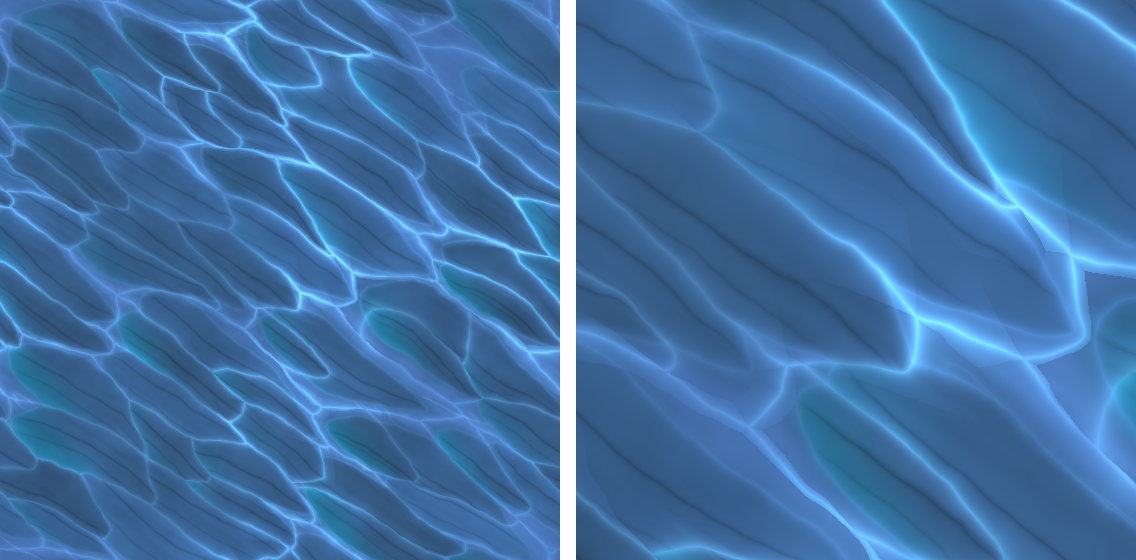
Left, the full canvas; right, a detail of the centre.
This texture is drawn by a WebGL 1 fragment shader. Its source:

```glsl
precision highp float;
uniform vec2 u_resolution;

float hash(vec2 p) {
  return fract(sin(dot(p, vec2(127.1, 311.7))) * 43758.5453);
}

// A lattice n = (columns, rows of shear, rows) repeats over the unit square.
vec2 toLattice(vec2 uv, vec3 n) {
  return vec2(n.x * uv.x, n.y * uv.x + n.z * uv.y);
}

vec2 wrapCell(vec2 id, vec3 n) {
  float turn = floor((id.x + 0.5) / n.x);
  return vec2(id.x - turn * n.x, floor(mod(id.y - turn * n.y + 0.5, n.z)));
}

float noise(vec2 uv, vec3 n) {
  vec2 q = toLattice(uv, n);
  vec2 i = floor(q), f = fract(q);
  f = f * f * (3.0 - 2.0 * f);
  float a = hash(wrapCell(i, n));
  float b = hash(wrapCell(i + vec2(1.0, 0.0), n));
  float c = hash(wrapCell(i + vec2(0.0, 1.0), n));
  float d = hash(wrapCell(i + vec2(1.0, 1.0), n));
  return mix(mix(a, b, f.x), mix(c, d, f.x), f.y);
}

float fbm(vec2 uv, vec3 n) {
  float sum = 0.0, gain = 0.5;
  for (int i = 0; i < 5; i++) {
    sum += gain * noise(uv + 0.137 * float(i), n);
    n *= 2.0;
    gain *= 0.5;
  }
  return sum / 0.97;
}

void main() {
  vec2 uv = gl_FragCoord.xy / u_resolution;
  vec2 sway = vec2(fbm(uv, vec3(6.0, 0.0, 6.0)), fbm(uv + 0.37, vec3(6.0, 0.0, 6.0)));
  vec2 p = uv + 0.045 * (sway - 0.5);

  // Nearest two leaves on a slanted lattice
  vec3 grid = vec3(5.0, 8.0, 12.0);
  vec2 q = toLattice(p, grid);
  vec2 base = floor(q);
  float near = 1e3, second = 1e3;
  vec2 nearSlope = vec2(0.0), secondSlope = vec2(0.0);
  vec2 local = vec2(0.0), leafId = vec2(0.0);
  float leafV = 0.0;
  for (int j = -2; j <= 2; j++) {
    for (int i = -1; i <= 1; i++) {
      vec2 cell = base + vec2(float(i), float(j));
      vec2 id = wrapCell(cell, grid);
      vec2 jitter = 0.05 + 0.9 * vec2(hash(id + 3.1), hash(id + 17.7));
      vec2 away = q - cell - jitter;
      away.x /= grid.x;
      away.y = (away.y - grid.y * away.x) / grid.z;
      float u = dot(away, vec2(0.832, -0.555));
      float v = dot(away, vec2(0.555, 0.832));
      v += u * (hash(id + 5.3) - 0.5) * 0.25 + u * u * (hash(id + 8.9) - 0.5) * 1.8;
      float size = mix(0.72, 1.2, hash(id + 23.5));
      float len = 0.155 * size;
      float wide = 0.047 * size * clamp(1.0 - 0.35 * u / len, 0.6, 1.3);
      vec2 s = vec2(u / len, v / wide);
      float dist = s.x * s.x + pow(abs(s.y) + 1e-4, 1.5);
      vec2 slope = vec2(2.0 * s.x / len, 1.5 * sign(v) * sqrt(abs(s.y)) / wide);
      if (dist < near) {
        second = near; secondSlope = nearSlope;
        near = dist; nearSlope = slope;
        local = s; leafId = id; leafV = v;
      } else if (dist < second) {
        second = dist; secondSlope = slope;
      }
    }
  }
  float edge = (second - near) / (length(secondSlope - nearSlope) + 6.0);
  float rim = abs(near - 1.0) / (length(nearSlope) + 6.0);

  // Leaf body: slate to blue, with a teal sheen at the head and one flank
  float cloud = fbm(uv + 0.61, vec3(4.0, 0.0, 4.0));
  float mottle = fbm(uv + 0.21, vec3(14.0, 0.0, 14.0));
  float streak = noise(uv, vec3(10.0, 64.0, 96.0));
  float tone = hash(leafId + 31.0);
  vec3 color = mix(vec3(0.20, 0.335, 0.485), vec3(0.235, 0.41, 0.62),
                   smoothstep(0.25, 0.75, 0.6 * cloud + 0.4 * tone));
  float sheen = smoothstep(0.0, 1.1, -0.75 * local.x - 0.6 * local.y);
  sheen *= smoothstep(0.1, 0.9, hash(leafId + 41.0)) * (1.0 - smoothstep(0.8, 1.3, near));
  color = mix(color, vec3(0.10, 0.51, 0.64), 0.85 * sheen);

  // Dark creases along the leaf
  float crease = exp(-abs(leafV - 0.03 * (tone - 0.5)) / 0.0018);
  crease += 0.6 * exp(-abs(leafV + 0.022) / 0.0015);
  color *= 1.0 - 0.2 * crease * smoothstep(1.2, 0.5, near);

  // Hazy water between the leaves
  float gap = smoothstep(0.75, 1.5, near);
  color = mix(color, vec3(0.29, 0.46, 0.72), 0.9 * gap);
  color *= 0.86 + 0.22 * mottle + 0.06 * streak;

  // Light gathered along the seams, rims and fine veins
  float pool = smoothstep(0.35, 0.72, fbm(uv + 0.83, vec3(5.0, 0.0, 5.0)));
  float power = 0.3 + 0.7 * pool;
  float core = exp(-edge / 0.0024);
  float halo = exp(-edge / 0.013);
  color += power * (core * vec3(0.16, 0.30, 0.34) + halo * vec3(0.07, 0.12, 0.20));
  color += exp(-rim / 0.0025) * (0.3 + 0.5 * pool) * vec3(0.09, 0.16, 0.24);
  float vein = abs(2.0 * fbm(uv + 0.45, vec3(5.0, 8.0, 12.0)) - 1.0);
  color += exp(-vein / 0.03) * gap * vec3(0.06, 0.10, 0.12);
  color += gap * pool * halo * vec3(0.04, 0.13, 0.10);
  gl_FragColor = vec4(color, 1.0);
}
```
